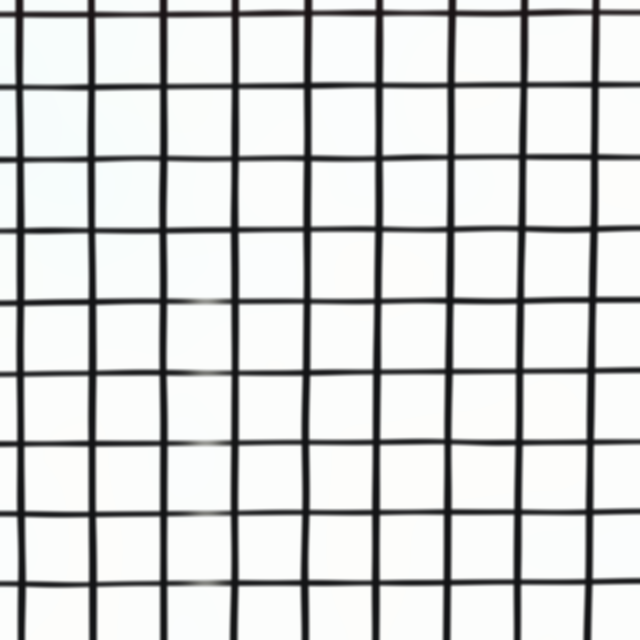
Reproduce this pattern procedurally as a Shadertoy shader.

```glsl
// Draws a hand-ruled grid of soft black lines on white paper, slightly skewed and worn.

float hash(vec2 p) {
    vec3 q = fract(vec3(p.xyx) * 0.1031);
    q += dot(q, q.yzx + 33.33);
    return fract((q.x + q.y) * q.z);
}

float noise(vec2 p) {
    vec2 cell = floor(p), f = fract(p);
    f = f * f * (3.0 - 2.0 * f);
    return mix(mix(hash(cell), hash(cell + vec2(1, 0)), f.x),
               mix(hash(cell + vec2(0, 1)), hash(cell + vec2(1, 1)), f.x), f.y);
}

// Soft-edged coverage of a line at distance d from its axis
float stroke(float d, float halfWidth) {
    float blur = max(0.0041, 0.75 / iResolution.y);
    return 1.0 - smoothstep(halfWidth - blur, halfWidth + blur, abs(d));
}

void mainImage(out vec4 fragColor, in vec2 fragCoord) {
    vec2 uv = fragCoord / iResolution.xy;

    // Nearest line each way; offset and spacing drift across the sheet
    float bowedY = uv.y + 0.024 * uv.y * (1.0 - uv.y);
    vec2 first = vec2(mix(0.0345, 0.0300, uv.y), mix(0.0885, 0.0940, uv.x));
    vec2 spacing = vec2(mix(0.1105, 0.1128, uv.y), mix(0.1112, 0.1108, uv.x));
    vec2 index = floor((vec2(uv.x, bowedY) - first) / spacing + 0.5);
    vec2 dist = vec2(uv.x, bowedY) - first - index * spacing;

    // Small wobble along each line
    dist.x += 0.0022 * (noise(vec2(index.x * 7.0 + 20.0, uv.y * 9.0)) - 0.5);
    dist.y += 0.0026 * (noise(vec2(uv.x * 9.0, index.y * 7.0 + 60.0)) - 0.5);

    // Uneven pen pressure
    float pressX = noise(vec2(index.x * 5.0 + 90.0, uv.y * 14.0)) - 0.5;
    float pressY = noise(vec2(uv.x * 14.0, index.y * 5.0 + 130.0)) - 0.5;
    float vertical = stroke(dist.x, 0.0057 + 0.0008 * pressX);
    float horizontal = stroke(dist.y, 0.0044 + 0.0008 * pressY);
    horizontal *= 0.94 + 0.08 * pressY;

    // Rubbed patch on the lower rows, strongest midway up
    float rub = exp(-pow((uv.x - 0.322) / 0.028, 2.0)) * (1.0 - step(4.5, index.y));
    rub *= 0.3 + 0.2 * hash(vec2(index.y, 17.0)) + 0.15 * step(3.5, index.y);
    horizontal *= 1.0 - rub;

    // Paper with faint cool and warm blotches
    float blotch = noise(uv * 7.0 + 4.0) - 0.5;
    vec3 paper = vec3(0.988, 0.992, 0.988) + vec3(0.010, 0.0, -0.008) * blotch;
    paper -= vec3(0.020, 0.002, 0.0) * smoothstep(0.5, 0.0, length(uv - vec2(0.0, 0.8)));

    // Ink, with a yellow cast where it is rubbed
    vec3 ink = vec3(0.075, 0.078, 0.085) + vec3(0.10, 0.09, 0.0) * rub;
    ink += vec3(0.03, 0.0, 0.0) * smoothstep(0.85, 1.0, uv.y);
    float coverage = 1.0 - (1.0 - vertical) * (1.0 - horizontal);
    fragColor = vec4(mix(paper, ink, coverage), 1.0);
}
```
